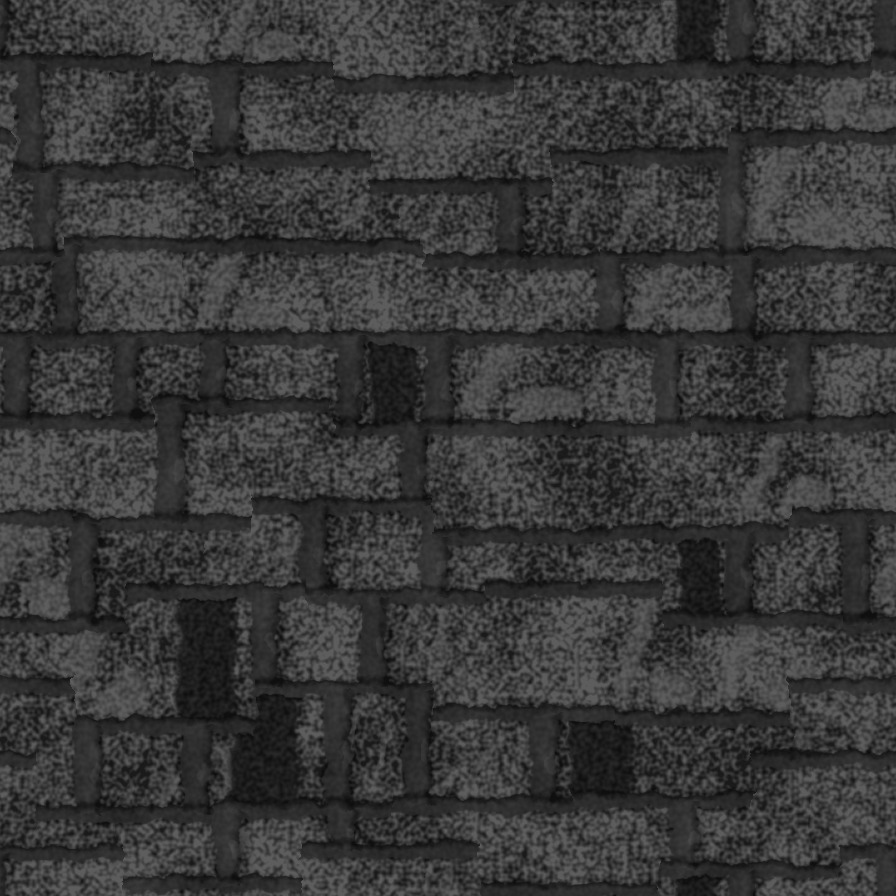
This texture is drawn by a WebGL 1 fragment shader. Its source:

```glsl
precision highp float;
// Seamless wall of dark, weathered bricks in stepped courses with recessed mortar.

uniform vec2 u_resolution;

// Layout
const float ROWS = 10.0;          // courses per canvas height
const float COLS = 8.0;           // brick cells per canvas width
const float ROW_PHASE = 0.22;     // height of the lowest bed, in courses
const float STEPS = 5.0;          // stretches of a bed that step up or down
const float STEP_HEIGHT = 0.32;   // largest step, in courses
const float JOINT_JITTER = 0.36;
const float JOINT_CHANCE = 0.45;  // share of cells parted by an open joint
const float BED = 0.0085;         // half width of horizontal mortar
const float HEAD = 0.0145;        // half width of vertical mortar
const float RAGGED = 0.007;

// Tones and wear
const float BRICK_DARK = 0.10;
const float BRICK_LIGHT = 0.365;
const float MORTAR = 0.175;
const float CHARCOAL = 0.095;
const float SHADOW = 0.085;
const float CHARRED_CHANCE = 0.09;
const float SCUFF_CHANCE = 0.20;
const float STREAK_CHANCE = 0.42;

float hash(vec2 p) {
  vec3 q = fract(p.xyx * vec3(0.1031, 0.1030, 0.0973));
  q += dot(q, q.yzx + 33.33);
  return fract((q.x + q.y) * q.z);
}

float corner(vec2 cell, vec2 offset, float period) {
  float angle = 6.2832 * hash(mod(cell, period) + 0.5);
  return dot(vec2(cos(angle), sin(angle)), offset);
}

// Gradient noise that repeats every "period" units
float noise(vec2 p, float period) {
  vec2 i = floor(p), f = fract(p);
  vec2 w = f * f * f * (f * (f * 6.0 - 15.0) + 10.0);
  vec2 e = vec2(1.0, 0.0);
  return mix(mix(corner(i, f, period), corner(i + e, f - e, period), w.x),
             mix(corner(i + e.yx, f - e.yx, period), corner(i + 1.0, f - 1.0, period), w.x), w.y);
}

float fbm(vec2 uv, float frequency) {
  float sum = 0.0, gain = 1.0;
  for (int i = 0; i < 4; i++) {
    sum += gain * noise(uv * frequency, frequency);
    frequency *= 2.0;
    gain *= 0.6;
  }
  return sum;
}

// Height of bed k, stepped along x
float bedLine(float k, float x) {
  float id = mod(k, ROWS);
  float stretch = mod(floor(x * STEPS + hash(vec2(id, 3.0))), STEPS);
  float d = 2.0 * hash(vec2(id + 11.0, stretch + 5.0)) - 1.0;
  return k + STEP_HEIGHT * d * abs(d);
}

float jointLine(float k, float row) {
  return k + JOINT_JITTER * (hash(vec2(mod(k, COLS) + 31.0, row)) - 0.5);
}

// Distance to a joint, or a large value where the joint is closed
float jointDistance(float k, float row, float d) {
  return hash(vec2(mod(k, COLS) + 53.0, row + 17.0)) < JOINT_CHANCE ? d / COLS : 1.0;
}

float band(float d, float width) {
  return 1.0 - smoothstep(0.0, width, abs(d));
}

void main() {
  vec2 uv = gl_FragCoord.xy / u_resolution;
  float coarse = fbm(uv, 10.0);
  float grain = 0.7 * noise(uv * 90.0, 90.0) + noise(uv * 180.0 + 7.0, 180.0);
  vec2 p = uv + RAGGED * vec2(fbm(uv, 36.0), fbm(uv + 0.37, 36.0));

  // Course and cell
  float y = p.y * ROWS - ROW_PHASE;
  float k = floor(y + 0.5);
  float course = k - 1.0 + step(bedLine(k, p.x), y);
  float row = mod(course, ROWS);
  float below = (y - bedLine(course, p.x)) / ROWS;
  float above = (bedLine(course + 1.0, p.x) - y) / ROWS;
  float x = p.x * COLS + hash(vec2(row, 71.0));
  k = floor(x + 0.5);
  float col = k - 1.0 + step(jointLine(k, row), x);
  float start = jointLine(col, row), end = jointLine(col + 1.0, row);
  float left = jointDistance(col, row, x - start);
  float right = jointDistance(col + 1.0, row, end - x);
  float inset = min(min(below, above) - BED, min(left, right) - HEAD);
  vec2 q = vec2((x - start) / (end - start), below / (below + above));
  vec2 id = vec2(mod(col, COLS), row);

  // Brick face: speckle, diagonal streaks and pale scuffs
  float face = 0.56 + 0.85 * grain + 0.45 * coarse + 0.22 * (hash(id + 83.0) - 0.5);
  vec2 slant = vec2(q.x * 7.0 - q.y * 2.5, q.y * 1.2 + q.x) + 40.0 * hash(id + 91.0);
  float pale = 0.75 * smoothstep(0.08, 0.35, noise(slant, 64.0)) * step(hash(id + 101.0), STREAK_CHANCE);
  vec2 s = q + 0.07 * coarse + 0.04 * grain;
  vec2 along = vec2(0.25, 0.7), from = s - vec2(0.2, 0.25);
  float stripe = length(from - along * clamp(dot(from, along) / dot(along, along), 0.0, 1.0));
  float blob = length((s - vec2(0.7, 0.24)) / vec2(0.28, 0.2));
  float scuff = max(1.0 - smoothstep(0.05, 0.14, stripe), 1.0 - smoothstep(0.7, 1.05, blob));
  pale = max(pale, scuff * step(hash(id + 113.0), SCUFF_CHANCE));
  face = mix(face, 0.88 + 0.35 * grain, 0.8 * pale);
  float brick = mix(BRICK_DARK, BRICK_LIGHT, clamp(face, 0.0, 1.0));

  // Charred inserts and dirty rims
  float charred = smoothstep(0.2, 0.26, s.x) * (1.0 - smoothstep(0.7, 0.8, s.x));
  charred *= step(hash(id + 127.0), CHARRED_CHANCE);
  brick = mix(brick, CHARCOAL + 0.06 * grain, 0.9 * charred);
  brick -= SHADOW * (0.6 * band(inset, 0.006) + band(left - HEAD, 0.018) * (0.7 + coarse));

  // Mortar: shaded under each brick, with pale studs in the open joints
  float mortar = MORTAR + 0.045 * coarse + 0.04 * grain;
  mortar += 0.025 * band(min(left, right), HEAD);
  mortar -= SHADOW * smoothstep(0.0, BED, below) * (1.0 - smoothstep(BED, 2.0 * BED, below));
  mortar -= 0.6 * SHADOW * band(left - HEAD, 0.009);
  float stud = length(vec2(left - 0.6 * HEAD, (q.y - 0.45) * 0.07) / vec2(0.006, 0.009));
  mortar += 0.05 * (1.0 - smoothstep(0.7, 1.1, stud));

  float edge = 0.0008 + 0.7 / min(u_resolution.x, u_resolution.y);
  float tone = mix(mortar, brick, smoothstep(-edge, edge, inset));
  gl_FragColor = vec4(vec3(clamp(tone, 0.06, BRICK_LIGHT)), 1.0);
}
```
